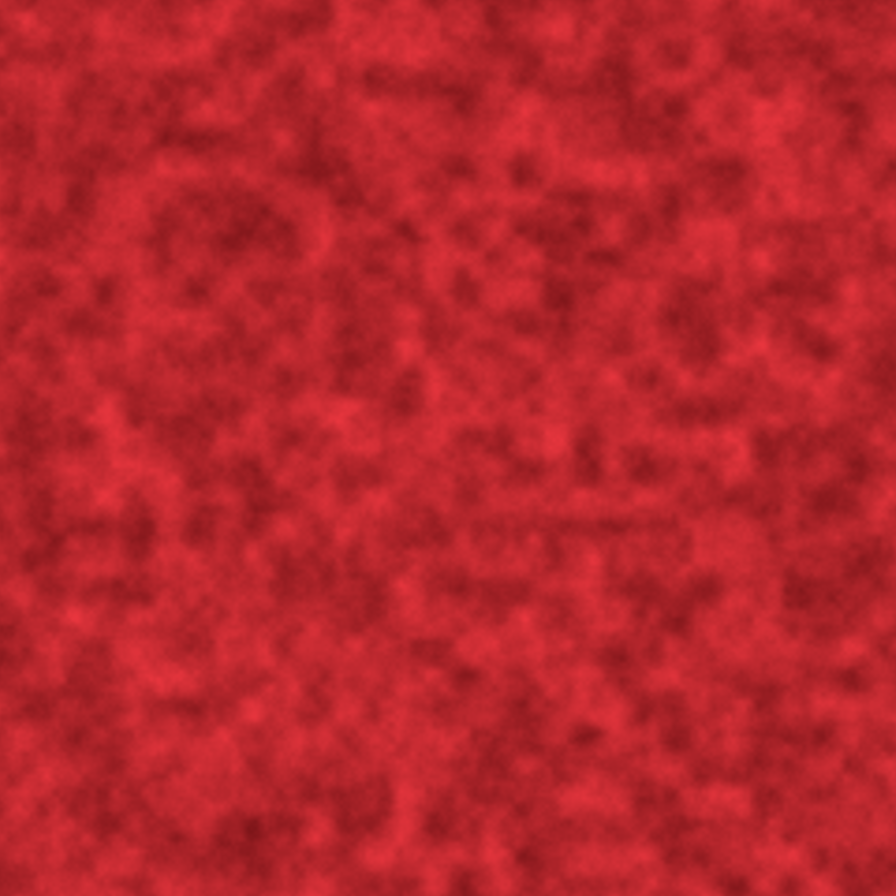
This texture is drawn by a Shadertoy shader. Its source:

```glsl
// Soft mottled crimson felt made of layered value noise.

const vec3  DARK_RED    = vec3(0.460, 0.073, 0.086);
const vec3  BRIGHT_RED  = vec3(0.960, 0.224, 0.259);
const float BLOTCHES    = 30.0;  // coarsest noise cells across the canvas
const int   OCTAVES     = 4;
const float GAIN        = 0.5;   // strength of each finer layer
const float CONTRAST    = 0.98;
const vec2  LAYER_SHIFT = vec2(17.37, 41.73);

// Integer hash of a lattice point, from 0 to 1
float hash(vec2 cell) {
    uvec2 q = uvec2(ivec2(cell)) * uvec2(1597334673u, 3812015801u);
    uint n = (q.x ^ q.y) * 1597334673u;
    n = (n ^ (n >> 15)) * 2246822519u;
    n ^= n >> 13;
    return float(n >> 8) / 16777216.0;
}

// Smoothly interpolated lattice values
float valueNoise(vec2 p) {
    vec2 cell = floor(p);
    vec2 f = fract(p);
    vec2 blend = f * f * (3.0 - 2.0 * f);
    float low  = mix(hash(cell), hash(cell + vec2(1, 0)), blend.x);
    float high = mix(hash(cell + vec2(0, 1)), hash(cell + vec2(1, 1)), blend.x);
    return mix(low, high, blend.y);
}

// Sum of octaves, normalised to 0..1
float mottle(vec2 p) {
    float sum = 0.0, total = 0.0, weight = 1.0;
    for (int i = 0; i < OCTAVES; i++) {
        sum += weight * valueNoise(p);
        total += weight;
        weight *= GAIN;
        p = p * 2.0 + LAYER_SHIFT;
    }
    return sum / total;
}

void mainImage(out vec4 fragColor, in vec2 fragCoord) {
    vec2 uv = fragCoord / iResolution.y;
    float tone = 0.5 + CONTRAST * (mottle(uv * BLOTCHES + LAYER_SHIFT) - 0.5);
    fragColor = vec4(mix(DARK_RED, BRIGHT_RED, clamp(tone, 0.0, 1.0)), 1.0);
}
```
